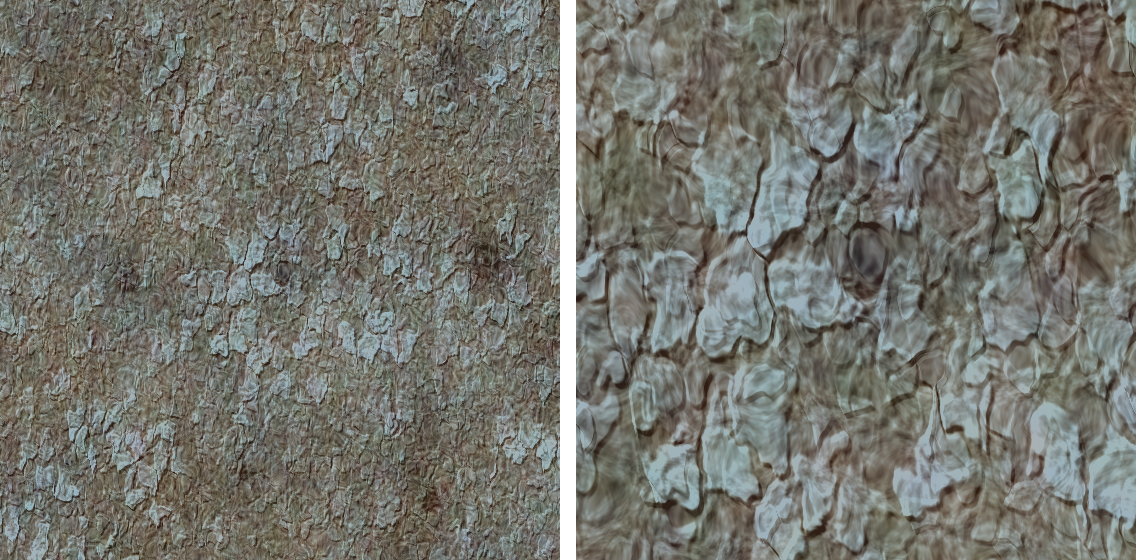
Left: the whole. Right: its middle third, enlarged.
This texture is drawn by a three.js fragment shader. Its source:

```glsl
// Weathered tree bark: pale lichen-grey flakes over warm brown crevices.
// Ragged Voronoi plates and rough noise form a height field, lit from the
// upper left; the tone runs through a colour ramp with broad hue patches.

#define FLAKE_SCALE vec2(31.0, 17.0)
#define CHIP_SCALE vec2(66.0, 38.0)
#define GRAIN_SCALE vec2(135.0, 115.0)
#define KNOT_GRID 3.0
#define LIGHT_STEP vec2(-0.0020, 0.0032)
#define RELIEF 0.24
#define GRAIN 0.27
#define BASE_TONE 0.452
#define CREVICE vec3(0.22, 0.18, 0.15)
#define BARK vec3(0.43, 0.42, 0.38)
#define LICHEN vec3(0.59, 0.63, 0.62)

varying vec2 vUv;

vec2 hash2(vec2 p) {
  vec3 q = fract(p.xyx * vec3(0.1031, 0.1030, 0.0973));
  q += dot(q, q.yzx + 33.33);
  return fract((q.xx + q.yz) * q.zy);
}

float corner(vec2 cell, vec2 offset) {
  return dot(hash2(cell) * 2.0 - 1.0, offset);
}

// Signed gradient noise.
float noise(vec2 p) {
  vec2 i = floor(p), f = fract(p), e = vec2(1.0, 0.0);
  vec2 u = f * f * f * (f * (f * 6.0 - 15.0) + 10.0);
  float low = mix(corner(i, f), corner(i + e, f - e), u.x);
  float high = mix(corner(i + e.yx, f - e.yx), corner(i + 1.0, f - 1.0), u.x);
  return mix(low, high, u.y);
}

float fbm(vec2 p) {
  float sum = 0.0, amp = 1.0;
  for (int i = 0; i < 3; i++) {
    sum += amp * noise(p);
    p = mat2(1.6, 1.2, -1.2, 1.6) * p + 17.3;
    amp *= 0.55;
  }
  return sum;
}

// Flakes kept at random from Voronoi cells, thicker at their lower end;
// ragged eats into their edges.
float plates(vec2 p, float cover, float ragged) {
  vec2 cell = floor(p), toPoint = vec2(0.0), id = vec2(0.0);
  float nearest = 9.0, second = 9.0;
  for (int y = -1; y <= 1; y++) {
    for (int x = -1; x <= 1; x++) {
      vec2 c = cell + vec2(x, y);
      vec2 d = p - c - hash2(c);
      float dist = length(d);
      if (dist < nearest) {
        second = nearest;
        nearest = dist;
        toPoint = d;
        id = c;
      } else {
        second = min(second, dist);
      }
    }
  }
  vec2 rnd = hash2(id + 71.0);
  float body = smoothstep(0.02, 0.17, second - nearest - 0.06 + 0.45 * ragged);
  body *= smoothstep(0.0, 0.06, second - nearest);
  float kept = smoothstep(-0.08, 0.08, cover - rnd.x);
  return body * kept * (0.65 + 0.35 * rnd.y - 0.6 * toPoint.y);
}

// x: lit height of the bark, y: how much flake covers this place.
vec2 surface(vec2 uv, float flaky) {
  vec2 warp = vec2(fbm(uv * vec2(34.0, 20.0)), fbm(uv * vec2(30.0, 22.0) + 40.0));
  vec2 p = uv + warp * vec2(0.016, 0.022);
  float rough = fbm(uv * vec2(88.0, 52.0) + 1.5 * warp);
  float ragged = noise(uv * vec2(52.0, 30.0) + 80.0) + 0.35 * rough;
  float big = plates(p * FLAKE_SCALE, mix(0.28, 0.58, flaky), ragged);
  big *= mix(0.45, 1.0, flaky);
  float chips = plates(p * CHIP_SCALE + 9.0, 0.6, ragged) * 0.55;
  return vec2(big + chips + 0.75 * rough, big + 0.6 * chips);
}

// Tone of dark, ringed knots, at most one per coarse grid cell.
float knots(vec2 uv) {
  vec2 cell = floor(uv * KNOT_GRID);
  vec2 rnd = hash2(cell + 5.0);
  vec2 center = (cell + 0.3 + 0.4 * hash2(cell + 23.0)) / KNOT_GRID;
  vec2 bend = vec2(noise(uv * 28.0), noise(uv * 28.0 + 11.0)) * 0.010;
  float radius = mix(0.015, 0.034, rnd.y);
  float d = length((uv - center + bend) * vec2(1.1, 0.85)) / radius;
  float rings = -0.11 * cos(d * 8.0 + 2.0 * noise(uv * 60.0));
  return step(rnd.x, 0.75) * exp(-d * d) * (rings - 0.17);
}

void main() {
  vec2 uv = vUv;
  float flaky = smoothstep(-0.30, 0.26, fbm(uv * vec2(4.2, 3.4) + 3.0));

  // Relief from the height step toward the light.
  vec2 here = surface(uv, flaky);
  float relief = here.x - surface(uv + LIGHT_STEP, flaky).x;
  relief = clamp(relief, -0.9, 0.75);

  // Tone: flakes, relief, vertical fibres, grain, broad patches, knots.
  float sway = noise(uv * 23.0);
  float fibre = noise(uv * vec2(95.0, 18.0) + 2.0 * sway);
  float grain = fbm(uv * GRAIN_SCALE + 3.0 * vec2(sway, noise(uv * 31.0 + 5.0)));
  float broad = fbm(uv * vec2(6.0, 4.0) + 61.0);
  float tone = BASE_TONE + 0.15 * (here.y - 0.36) + RELIEF * relief;
  tone += 0.08 * fibre + GRAIN * grain + 0.11 * broad + knots(uv);

  // Ramp from crevice through bark to lichen.
  float shade = clamp((tone - 0.42) / 0.24, -1.25, 0.0);
  float pale = clamp((tone - 0.42) / 0.20, 0.0, 1.35);
  vec3 color = BARK + shade * (BARK - CREVICE) + pale * (LICHEN - BARK);

  // Ochre and rust in bare places, cool green-blue on flakes.
  float warm = 0.5 * fbm(uv * 5.0 + 90.0) + 0.4 * fbm(uv * 40.0 + 7.0);
  warm += 0.35 * (0.36 - here.y);
  float rust = fbm(uv * vec2(26.0, 17.0) + 130.0);
  color += warm * vec3(0.08, 0.0, -0.08) + rust * vec3(0.028, -0.022, 0.012);
  gl_FragColor = vec4(color, 1.0);
}
```
